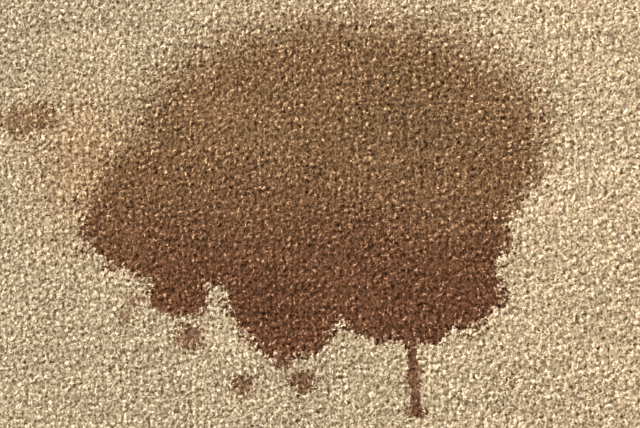
Give the GLSL for this texture, as a WebGL 2 fragment shader.

```glsl
#version 300 es
precision highp float;

#define KNOTS vec2(76.0, 80.0)
#define KNOT_JITTER 0.70
#define RELIEF 0.36
#define FIBRE 0.30
#define THREAD 0.075
#define EDGE_SHARP 0.016
#define EDGE_SOFT 0.085
#define EDGE_WOBBLE 0.018
#define CLOTH_COOL vec3(0.745, 0.660, 0.535)
#define CLOTH_WARM vec3(0.790, 0.690, 0.550)
#define STAIN_TOP vec3(0.520, 0.395, 0.275)
#define STAIN_LOW vec3(0.425, 0.280, 0.195)

uniform vec2 u_resolution;
out vec4 fragColor;

vec2 hash2(vec2 p) {
    vec3 q = fract(p.xyx * vec3(0.1031, 0.1030, 0.0973));
    q += dot(q, q.yzx + 33.33);
    return fract((q.xx + q.yz) * q.zy);
}

float cornerSlope(vec2 cell, vec2 f, vec2 corner) {
    float a = 6.2832 * hash2(cell + corner).x;
    return dot(vec2(cos(a), sin(a)), f - corner);
}

float gradientNoise(vec2 p) {
    vec2 i = floor(p), f = p - i;
    vec2 u = f * f * f * (f * (f * 6.0 - 15.0) + 10.0);
    float low = mix(cornerSlope(i, f, vec2(0, 0)), cornerSlope(i, f, vec2(1, 0)), u.x);
    float high = mix(cornerSlope(i, f, vec2(0, 1)), cornerSlope(i, f, vec2(1, 1)), u.x);
    return 1.4 * mix(low, high, u.y);
}

// Height of the jittered yarn knots, each turned its own way
float weave(vec2 q) {
    float height = 0.0;
    for (int j = -1; j <= 1; j++) {
        for (int i = -1; i <= 1; i++) {
            vec2 cell = floor(q) + vec2(i, j);
            vec2 rnd = hash2(cell + 71.0), turn = hash2(cell + 13.0);
            vec2 d = q - cell - 0.5 - KNOT_JITTER * (rnd - 0.5);
            d.y += 0.5 * mod(cell.x, 2.0) - 0.25;
            float a = 0.9 + 2.2 * (turn.x - 0.5);
            d = vec2(d.x * cos(a) + d.y * sin(a), d.y * cos(a) - d.x * sin(a));
            float bump = 1.0 - dot(d, d / vec2(0.52, 0.26));
            height = max(height, bump * (0.5 + 0.7 * turn.y));
        }
    }
    return height;
}

float ellipseDistance(vec2 d, vec2 r) {
    float k = length(d / r);
    return k * (k - 1.0) / max(length(d / (r * r)), 0.001);
}

float smoothUnion(float a, float b, float k) {
    float h = max(k - abs(a - b), 0.0) / k;
    return min(a, b) - 0.25 * h * h * k;
}

// Main pool: centre and radii of each lobe
float poolDistance(vec2 p) {
    vec4 lobes[6] = vec4[6](
        vec4(0.800, 0.670, 0.480, 0.290), vec4(0.700, 0.453, 0.495, 0.166),
        vec4(0.674, 0.316, 0.135, 0.155), vec4(0.950, 0.325, 0.225, 0.122),
        vec4(0.371, 0.541, 0.150, 0.146), vec4(0.230, 0.482, 0.040, 0.058));
    float d = 1.0;
    for (int i = 0; i < 6; i++)
        d = smoothUnion(d, ellipseDistance(p - lobes[i].xy, lobes[i].zw), 0.025);
    return max(d, 0.024 - length(p - vec2(0.505, 0.318)));
}

// Splashes: centre, radius, strength
float splashes(vec2 p, float wobble) {
    vec4 drops[11] = vec4[11](
        vec4(0.445, 0.213, 0.031, 0.60), vec4(0.570, 0.102, 0.022, 0.65),
        vec4(0.707, 0.105, 0.027, 0.70), vec4(0.664, 0.170, 0.028, 0.85),
        vec4(0.293, 0.258, 0.015, 0.40), vec4(0.312, 0.297, 0.018, 0.40),
        vec4(0.975, 0.043, 0.018, 0.95), vec4(0.095, 0.730, 0.036, 0.70),
        vec4(0.045, 0.715, 0.040, 0.70), vec4(0.400, 0.318, 0.056, 0.97),
        vec4(0.435, 0.312, 0.050, 0.97));
    float amount = 0.0;
    for (int i = 0; i < 11; i++) {
        float d = length(p - drops[i].xy) - drops[i].z + wobble * 0.5;
        amount = max(amount, drops[i].w * (1.0 - smoothstep(-0.010, 0.012, d)));
    }
    // Running drip
    vec2 top = vec2(0.957, 0.250), run = vec2(0.016, -0.205);
    float t = clamp(dot(p - top, run) / dot(run, run), 0.0, 1.0);
    float drip = length(p - top - run * t) - 0.013 + wobble * 0.3;
    return max(amount, 0.85 * (1.0 - smoothstep(-0.006, 0.008, drip)));
}

void main() {
    vec2 p = gl_FragCoord.xy / u_resolution.y;
    float broad = gradientNoise(p * 5.0 + 7.0);

    // Ragged knots: fine noise frays their outlines
    vec2 sway = vec2(gradientNoise(p * 13.0), gradientNoise(p * 12.0 + 31.0));
    vec2 fray = vec2(gradientNoise(p * 120.0 + 5.0), gradientNoise(p * 125.0 + 47.0));
    vec2 q = p * KNOTS * mix(1.05, 0.90, p.x / 1.5) + 0.6 * sway + 0.45 * fray;
    float h = weave(q);
    float slope = h - weave(q + vec2(-0.30, 0.27));

    // Fibres, rows and columns of thread
    float fibre = gradientNoise(p * vec2(165.0, 140.0)) + 0.9 * gradientNoise(p * vec2(105.0, 88.0) + 19.0);
    float rows = sin(6.2832 * (p.y * 66.0 + 0.7 * sway.y + 0.5 * fray.x));
    float columns = sin(6.2832 * (p.x * 60.0 + 0.7 * sway.x + 0.5 * fray.y));
    float threads = THREAD * (rows * (0.6 + sway.x) + columns * (0.6 - sway.x));
    float streak = gradientNoise(p * vec2(2.5, 42.0)) + 0.7 * gradientNoise(p * vec2(62.0, 6.0));
    float tone = RELIEF * (0.5 * (h - 0.50) + 0.6 * slope) + FIBRE * fibre + threads;

    // Stain coverage, crisp below and feathered above, caught on the knots
    float wobble = EDGE_WOBBLE * (gradientNoise(p * 21.0) + 0.7 * gradientNoise(p * 47.0));
    wobble += 0.026 * tone;
    float soft = mix(EDGE_SHARP, EDGE_SOFT, smoothstep(0.42, 0.80, p.y));
    float d = poolDistance(p) + wobble + 0.010 * broad;
    float stain = 0.97 * (1.0 - smoothstep(-soft, soft, d));
    stain = max(stain, splashes(p, wobble));

    // Cloth tint with a warm halo at the left
    vec3 cloth = mix(CLOTH_COOL, CLOTH_WARM, smoothstep(0.35, 1.5, p.x + 0.5 * p.y - 0.2));
    vec2 haloOffset = (p - vec2(0.20, 0.62)) / vec2(0.13, 0.17);
    cloth = mix(cloth, vec3(0.72, 0.56, 0.39), 0.6 * exp(-dot(haloOffset, haloOffset)));
    vec3 soaked = mix(STAIN_LOW, STAIN_TOP, smoothstep(0.28, 0.72, p.y + 0.06 * broad));
    vec3 color = mix(cloth, soaked, stain);

    // Warm hollows and pale, glinting crests
    color *= 1.0 + tone * vec3(0.92, 1.02, 1.15) * mix(1.0, 1.15, stain) + 0.06 * streak + 0.04 * broad;
    color += vec3(0.20, 0.20, 0.18) * smoothstep(0.16, 0.55, tone) * mix(0.35, 1.0, stain);
    fragColor = vec4(clamp(color, 0.0, 1.0), 1.0);
}
```
